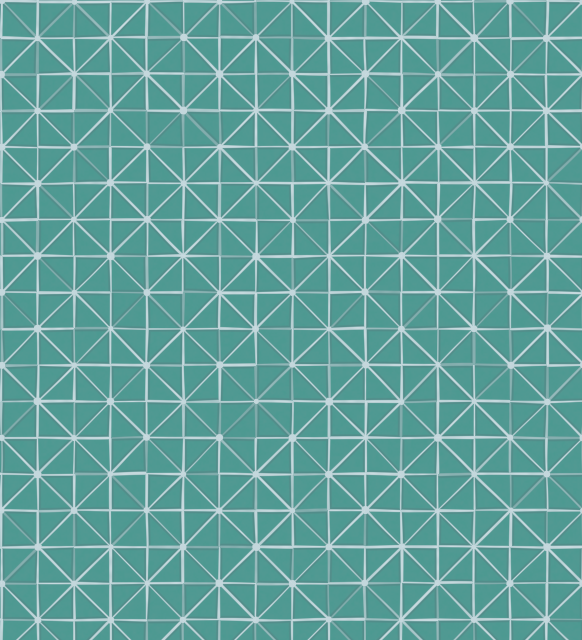
This pattern is drawn by a Shadertoy shader. Its source:

```glsl
// Teal right-triangle mosaic: square grid with diagonals meeting at alternate nodes, in uneven pale grout.

float hash(vec2 p) {
    vec3 q = fract(p.xyx * vec3(0.1031, 0.1030, 0.0973));
    q += dot(q, q.yzx + 33.33);
    return fract((q.x + q.y) * q.z);
}

float noise(vec2 p) {
    vec2 i = floor(p), f = fract(p);
    f = f * f * (3.0 - 2.0 * f);
    return mix(mix(hash(i), hash(i + vec2(1, 0)), f.x),
               mix(hash(i + vec2(0, 1)), hash(i + vec2(1, 1)), f.x), f.y);
}

// One grout segment: d is signed distance across, t runs 0..1 along it.
// Returns pale coverage in x and the dark tile edge beside it in y.
vec2 grout(float d, float t, vec2 id, float thick, float soft) {
    float startWidth = hash(id + 11.3), endWidth = hash(id + 47.9);
    float halfWidth = thick * mix(0.5, 1.3, mix(startWidth, endWidth, t));
    d += 0.026 * (mix(hash(id + 71.7), hash(id + 93.1), t) - 0.5);

    // A few segments are rubbed nearly away, and all fade a little along their length.
    float strength = mix(0.42, 1.0, smoothstep(0.0, 0.4, hash(id + 5.7)));
    strength *= 0.86 + 0.14 * noise(vec2(t * 5.0, hash(id) * 90.0));

    float line = smoothstep(-soft, soft, halfWidth - abs(d)) * strength;
    float side = hash(id + 29.5) < 0.5 ? -1.0 : 1.0;
    float edge = 1.0 - smoothstep(0.0, 0.055, abs(d - side * 0.025) - halfWidth);
    return vec2(line, edge);
}

void mainImage(out vec4 fragColor, in vec2 fragCoord) {
    // Cell units, counted from the top left; 17.6 rows fill the height.
    float rows = 17.6;
    vec2 p = vec2(fragCoord.x, iResolution.y - fragCoord.y) / iResolution.y * rows - 0.04;
    float soft = max(0.022, 0.7 * rows / iResolution.y);

    // Slight hand-laid waver.
    p += 0.035 * (vec2(noise(p * 0.8), noise(p * 0.8 + 40.0)) - 0.5);
    vec2 cell = floor(p), f = fract(p);
    vec2 node = floor(p + 0.5), toNode = p - node;

    // Vertical and horizontal segments.
    vec2 seam = grout(toNode.x, f.y, vec2(node.x, cell.y) + 100.0, 0.034, soft);
    seam = max(seam, grout(toNode.y, f.x, vec2(cell.x, node.y) + 300.0, 0.034, soft));

    // The diagonal flips direction in a checkerboard.
    float flip = mod(cell.x + cell.y, 2.0);
    float across = (flip < 0.5 ? f.x - f.y : f.x + f.y - 1.0) * 0.7071;
    seam = max(seam, grout(across, f.x, cell + 500.0, 0.029, soft));

    // Blobs of grout where eight segments meet.
    float hub = 1.0 - mod(node.x + node.y, 2.0);
    float radius = mix(0.075, 0.115, hash(node + 700.0));
    seam.x = max(seam.x, hub * smoothstep(-soft, soft, radius - length(toNode)) * 0.95);

    // Tile body with faint mottling, darkened edge, then grout.
    float mottle = 0.6 * noise(p * 9.0) + 0.4 * noise(p * 23.0);
    vec3 color = mix(vec3(0.295, 0.600, 0.568), vec3(0.325, 0.602, 0.575), mottle);
    color = mix(color, vec3(0.33, 0.52, 0.52), seam.y * 0.6);
    color = mix(color, vec3(0.79, 0.86, 0.88), seam.x);
    fragColor = vec4(color, 1.0);
}
```
